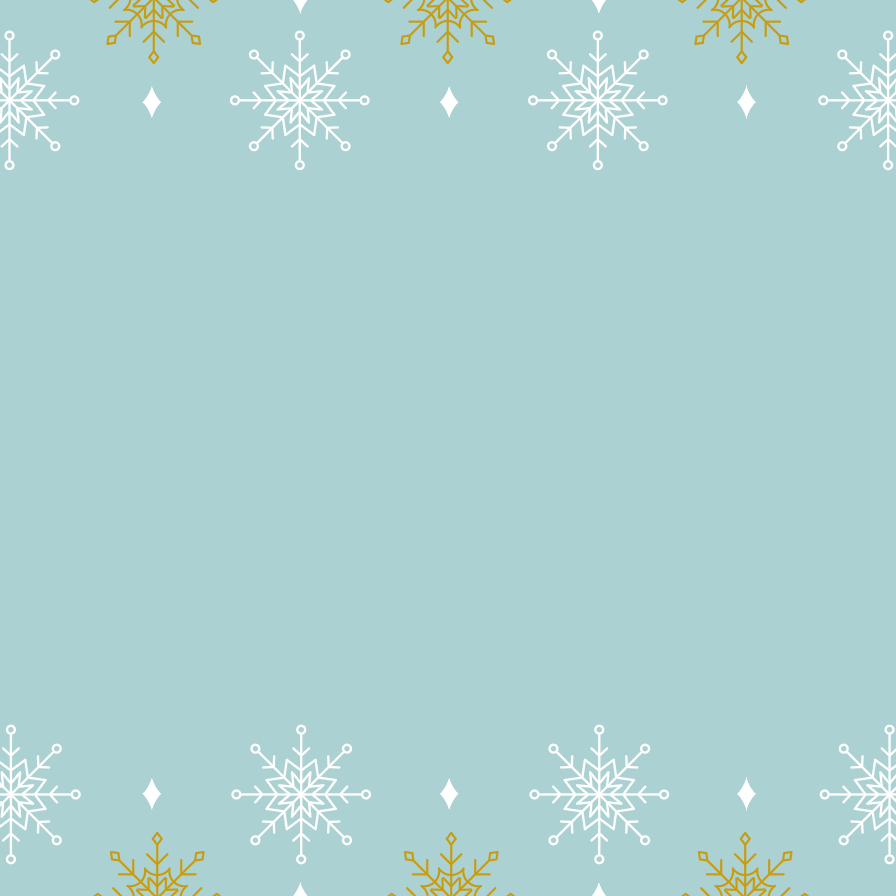
This background is drawn by a WebGL 2 fragment shader. Its source:

```glsl
#version 300 es
precision highp float;

uniform vec2 u_resolution;
out vec4 outColor;

const vec3 SKY = vec3(0.675, 0.820, 0.824);
const vec3 SNOW = vec3(1.0);
const vec3 GOLD = vec3(0.780, 0.610, 0.060);

// Positions and sizes, as fractions of the canvas
const float SNOW_RADIUS = 0.0723;
const float GOLD_RADIUS = 0.0664;
const float SNOW_STROKE = 0.0013;
const float GOLD_STROKE = 0.0012;
const vec2 SPARKLE_SIZE = vec2(0.0107, 0.0185);
const float SPARKLE_POWER = 0.8;
const float SNOW_STEP = 0.3334;
const float SNOW_PINCH = 0.0029;
const float GOLD_STEP = 0.3281;
const float SPARKLE_STEP = 0.3318;
const float EDGE_STEP = 0.3333;
const float ROW_HEIGHT = 0.1140;
const float EDGE_HEIGHT = -0.0026;
const float SECTOR = 0.78539816;

float segment(vec2 p, vec2 a, vec2 b) {
    vec2 d = b - a;
    return length(p - a - d * clamp(dot(p - a, d) / dot(d, d), 0.0, 1.0));
}

// Folds the plane into one of eight mirrored arms along +x
vec2 foldArms(vec2 p) {
    float a = abs(mod(atan(p.y, p.x) + 0.5 * SECTOR, SECTOR) - 0.5 * SECTOR);
    return length(p) * vec2(cos(a), sin(a));
}

// Unit-radius flake with ringed arms and two nested stars
float snowFlake(vec2 p) {
    p = foldArms(p);
    float d = segment(p, vec2(0.0), vec2(0.94, 0.0));
    d = min(d, abs(length(p - vec2(1.0, 0.0)) - 0.06));
    d = min(d, segment(p, vec2(0.60, 0.0), vec2(0.71, 0.12)));
    d = min(d, segment(p, vec2(0.37, 0.0), vec2(0.535, 0.222)));
    return min(d, segment(p, vec2(0.17, 0.0), vec2(0.342, 0.142)));
}

// Unit-radius flake with diamond tips and a scalloped collar
float goldFlake(vec2 p) {
    p = foldArms(p);
    float d = segment(p, vec2(0.0), vec2(0.9, 0.0));
    d = min(d, segment(p, vec2(0.9, 0.0), vec2(1.0, 0.075)));
    d = min(d, segment(p, vec2(1.0, 0.075), vec2(1.1, 0.0)));
    d = min(d, segment(p, vec2(0.57, 0.0), vec2(0.74, 0.17)));
    d = min(d, segment(p, vec2(0.20, 0.0), vec2(0.34, 0.13)));
    float scallop = abs(length(p - vec2(0.647, 0.0)) - 0.255);
    return min(d, max(scallop, p.x - 0.5));
}

// Approximate distance to a concave four-pointed sparkle
float sparkle(vec2 p) {
    vec2 q = pow(abs(p) / SPARKLE_SIZE, vec2(SPARKLE_POWER));
    return (q.x + q.y - 1.0) * SPARKLE_SIZE.x;
}

float coverage(float d, float pixel) {
    return clamp(0.5 - d / pixel, 0.0, 1.0);
}

void main() {
    vec2 uv = gl_FragCoord.xy / u_resolution;
    float pixel = 1.0 / min(u_resolution.x, u_resolution.y);

    // Both borders share one design, with slightly offset centres
    float top = step(0.5, uv.y);
    vec2 p = vec2(uv.x - 0.5, min(uv.y, 1.0 - uv.y));
    float snowShift = mix(0.0025, 0.0009, top);
    float goldShift = mix(0.0036, -0.0003, top);
    float snowHeight = mix(0.1133, 0.1120, top);

    float snow = 1.0;
    float gold = 1.0;

    // Four white flakes, the outer pair drawn slightly inward
    for (int i = 0; i < 4; i++) {
        float k = float(i) - 1.5;
        float x = k * SNOW_STEP - k * k * k * SNOW_PINCH + snowShift;
        vec2 q = (p - vec2(x, snowHeight)) / SNOW_RADIUS;
        snow = min(snow, snowFlake(q) * SNOW_RADIUS - SNOW_STROKE);
    }

    // Three gold flakes on the border, sparkles between the white ones
    for (int i = -1; i <= 1; i++) {
        float k = float(i);
        vec2 q = (p - vec2(k * GOLD_STEP + goldShift, EDGE_HEIGHT)) / GOLD_RADIUS;
        gold = min(gold, goldFlake(q) * GOLD_RADIUS - GOLD_STROKE);
        snow = min(snow, sparkle(p - vec2(k * SPARKLE_STEP + 0.0013, ROW_HEIGHT)));
    }

    // Two sparkles cut by the border
    for (int i = 0; i < 2; i++) {
        float x = (float(i) - 0.5) * EDGE_STEP + 0.0018;
        snow = min(snow, sparkle(p - vec2(x, EDGE_HEIGHT)));
    }

    vec3 color = mix(SKY, GOLD, coverage(gold, pixel));
    color = mix(color, SNOW, coverage(snow, pixel));
    outColor = vec4(color, 1.0);
}
```
